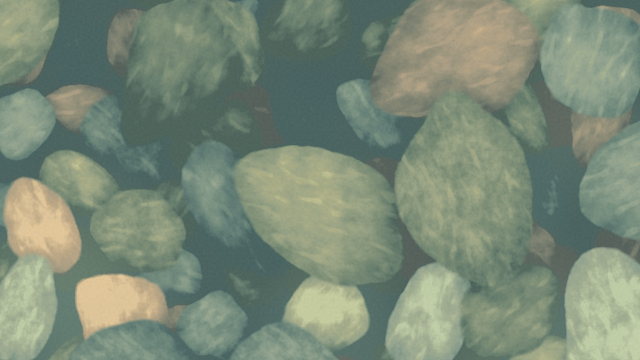
Reproduce this texture procedurally as a Shadertoy shader.

```glsl
// Hazy river bed: rounded, overlapping stones seen through green shallow water.

const float TAU = 6.28318;

vec2 hash22(vec2 p) {
    vec3 q = fract(p.xyx * vec3(0.1031, 0.1030, 0.0973));
    q += dot(q, q.yzx + 33.33);
    return fract((q.xx + q.yz) * q.zy);
}

vec2 gradientAt(vec2 cell) {
    float angle = TAU * hash22(cell).x;
    return vec2(cos(angle), sin(angle));
}

float gradientNoise(vec2 p) {
    vec2 i = floor(p), f = fract(p);
    vec2 u = f * f * f * (f * (f * 6.0 - 15.0) + 10.0);
    vec2 e = vec2(0.0, 1.0);
    float low = mix(dot(gradientAt(i), f), dot(gradientAt(i + e.yx), f - e.yx), u.x);
    float high = mix(dot(gradientAt(i + e.xy), f - e.xy), dot(gradientAt(i + e.yy), f - e.yy), u.x);
    return mix(low, high, u.y);
}

float fbm(vec2 p) {
    float sum = 0.0, amplitude = 0.6;
    for (int i = 0; i < 4; i++) {
        sum += amplitude * gradientNoise(p);
        p = mat2(1.6, 1.2, -1.2, 1.6) * p + 7.3;
        amplitude *= 0.55;
    }
    return sum;
}

float smoothMax(float a, float b, float k) {
    float h = max(k - abs(a - b), 0.0) / k;
    return max(a, b) + h * h * k * 0.25;
}

mat2 rotation(float angle) {
    float c = cos(angle), s = sin(angle);
    return mat2(c, -s, s, c);
}

// Rounded irregular hexagon, stretched along x
float stoneDistance(vec2 q, float radius, float aspect, vec2 seed) {
    q.x /= aspect;
    float d = -radius;
    for (int i = 0; i < 6; i++) {
        vec2 h = hash22(seed + float(i) * 5.7);
        float angle = (float(i) + 0.6 * h.x) * TAU / 6.0;
        float plane = dot(q, vec2(cos(angle), sin(angle))) - radius * mix(0.8, 1.1, h.y);
        d = smoothMax(d, plane, 0.4 * radius);
    }
    return d;
}

// Tone of a stone's face: mottling, streaks, a soft crease and a dim rim
float stoneTone(vec2 q, vec2 lit, float d, float radius, vec2 seed) {
    vec2 look = hash22(seed + 41.0);
    vec2 grain = q + seed * 3.1;
    float tone = mix(0.17, 0.98, look.x);
    tone += 0.34 * fbm(grain * vec2(11.0, 19.0));
    tone += 0.18 * fbm(grain * 48.0) * mix(0.4, 1.4, look.y);
    tone += 0.16 * smoothstep(0.12, 0.45, gradientNoise(grain * vec2(16.0, 42.0)));
    float crease = dot(q, gradientAt(seed + 9.0)) + (look.y - 0.5) * radius;
    tone -= 0.13 * smoothstep(-0.012, 0.02, crease + 0.012 * fbm(grain * 14.0));
    tone += 0.13 * dot(lit, vec2(-0.35, 0.9)) / radius;
    return tone - 0.24 * smoothstep(-0.4 * radius, 0.0, d);
}

vec3 stoneTint(float pick) {
    vec3 tint = mix(vec3(0.95, 1.0, 1.02), vec3(1.02, 1.01, 0.95), smoothstep(0.3, 0.5, pick));
    return mix(tint, vec3(1.13, 0.97, 0.94), smoothstep(0.77, 0.8, pick));
}

// Surface holds tint in rgb and tone in a; stones are painted over it with shadows
vec4 paintStones(vec4 surface, vec2 p, float size, float presence, float lift, float layer) {
    vec2 home = floor(p / size);
    for (int y = 1; y >= -1; y--)
    for (int x = -1; x <= 1; x++) {
        vec2 cell = home + vec2(x, y);
        vec2 seed = cell + layer * 37.0;
        vec2 shape = hash22(seed + 13.0), turn = hash22(seed + 71.0);
        if (turn.y > presence) continue;
        vec2 center = (cell + 0.5 + 0.4 * (hash22(seed) - 0.5)) * size;
        float radius = size * mix(0.34, 0.47, shape.x);
        vec2 lit = p - center;
        vec2 q = rotation((turn.x - 0.5) * 2.6) * lit;
        vec2 warp = 0.008 * vec2(fbm(p * 13.0 + seed), fbm(p * 13.0 - seed));
        float d = stoneDistance(q + warp, radius, mix(1.0, 1.6, shape.y), seed);
        surface.a -= 0.25 * (1.0 - smoothstep(-0.01, 0.055, d));
        if (d > 0.01) continue;
        float tone = stoneTone(q, lit, d, radius, seed) + lift;
        vec4 stone = vec4(stoneTint(hash22(seed + 23.0).y), tone);
        surface = mix(surface, stone, 1.0 - smoothstep(-0.006, 0.006, d));
    }
    return surface;
}

// Water-filtered colours from shaded gap to sunlit stone
vec3 waterRamp(float tone) {
    vec3 ramp[6] = vec3[6](vec3(0.29, 0.38, 0.37), vec3(0.40, 0.49, 0.45), vec3(0.49, 0.56, 0.49),
                           vec3(0.60, 0.64, 0.55), vec3(0.68, 0.69, 0.56), vec3(0.81, 0.82, 0.65));
    float t = clamp(tone, 0.0, 1.0) * 5.0;
    int i = min(int(t), 4);
    return mix(ramp[i], ramp[i + 1], t - float(i));
}

void mainImage(out vec4 fragColor, in vec2 fragCoord) {
    vec2 p = fragCoord / iResolution.y;
    vec4 surface = vec4(0.97, 1.0, 1.0, 0.08 + 0.2 * fbm(p * 9.0));
    surface = paintStones(surface, p + 0.07, 0.21, 1.0, -0.22, 1.0);
    surface = paintStones(surface, p + 0.31, 0.27, 0.85, 0.0, 2.0);
    surface = paintStones(surface, p + 0.18, 0.42, 0.48, 0.04, 3.0);

    // Uneven sunlight, then drifting haze and fine silt
    float light = 0.16 * (0.5 - p.y) + 0.22 * gradientNoise(p * 2.3 + 4.0);
    vec3 color = waterRamp(max(surface.a, 0.0) + light) * surface.rgb;
    color = mix(color, vec3(0.47, 0.55, 0.49), 0.08 + 0.08 * fbm(p * 3.0));
    color += 0.02 * gradientNoise(p * 140.0);
    fragColor = vec4(color, 1.0);
}
```
